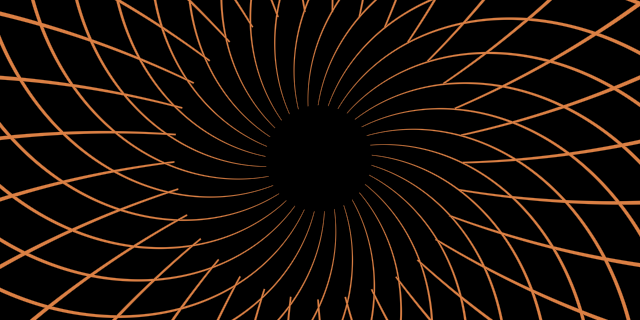
This background is drawn by a Shadertoy shader. Its source:

```glsl
// Two fans of orange spiral arms on black, wound in opposite directions
// around a dark disc. Each arm is an Archimedean spiral, repeated by folding
// the polar angle; its width grows with the radius.

const float TAU = 6.2831853;
const float ARMS = 33.0;
const vec3 BACKGROUND = vec3(0.0);
const vec3 ARM_COLOR = vec3(0.86, 0.50, 0.265);

// Lengths are in canvas heights, angles in radians.
const vec2 INNER_CENTER = vec2(-0.0039, 0.0052);
const float INNER_START = 0.166;   // radius where the arms begin
const float INNER_TWIST = -0.995;  // turn per unit of radius
const float INNER_PHASE = 0.0345;
const float INNER_WIDTH = 0.0107;  // arm width per unit of radius

const vec2 OUTER_CENTER = vec2(-0.0052, 0.0143);
const float OUTER_START = 0.450;
const float OUTER_TWIST = 0.167;
const float OUTER_PHASE = 0.0653;
const float OUTER_WIDTH = 0.0118;

const float EDGE_PIXELS = 1.15;    // width of the smoothed edge

// Share of a filter footprint that a line of the given width covers.
float lineCoverage(float dist, float width, float footprint) {
    float right = min(dist + 0.5 * footprint, 0.5 * width);
    float left = max(dist - 0.5 * footprint, -0.5 * width);
    return clamp((right - left) / footprint, 0.0, 1.0);
}

// Coverage of one fan of spiral arms outside its starting radius.
float spiralFan(vec2 p, float start, float twist, float phase,
                float widthRate, float footprint) {
    float radius = length(p);
    float angle = atan(p.y, p.x) - phase - twist * radius;

    // Fold the angle into one arm, centred on zero.
    float spacing = TAU / ARMS;
    float folded = mod(angle + 0.5 * spacing, spacing) - 0.5 * spacing;

    // Turn the angular offset into distance across the slanted arm.
    float slant = twist * radius;
    float dist = abs(folded) * radius / sqrt(1.0 + slant * slant);

    float visible = clamp((radius - start) / footprint + 0.5, 0.0, 1.0);
    return visible * lineCoverage(dist, widthRate * radius, footprint);
}

void mainImage(out vec4 fragColor, in vec2 fragCoord) {
    vec2 p = (fragCoord - 0.5 * iResolution.xy) / iResolution.y;
    float footprint = EDGE_PIXELS / iResolution.y;

    float inner = spiralFan(p - INNER_CENTER, INNER_START, INNER_TWIST,
                            INNER_PHASE, INNER_WIDTH, footprint);
    float outer = spiralFan(p - OUTER_CENTER, OUTER_START, OUTER_TWIST,
                            OUTER_PHASE, OUTER_WIDTH, footprint);

    fragColor = vec4(mix(BACKGROUND, ARM_COLOR, max(inner, outer)), 1.0);
}
```
